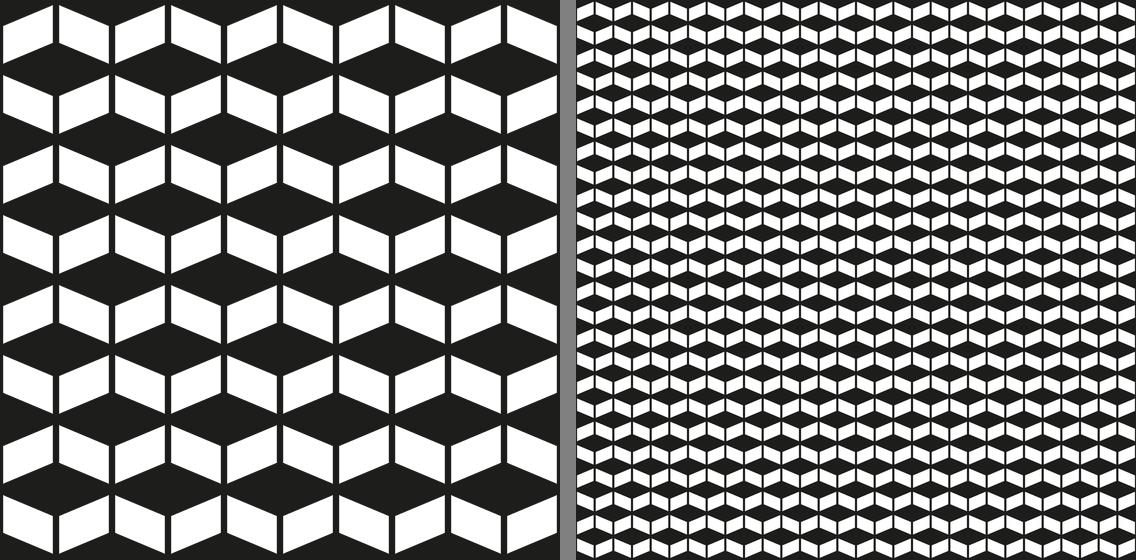
Left: one tile. Right: repeated 3 by 3.
A Shadertoy shader for this pattern:

```glsl
// Checkerboard of white slanted parallelograms on near-black, forming zigzag folded bands.

const vec2  REPEATS   = vec2(10.0, 8.0);      // whole cells across and down
const vec2  HALF_SIZE = vec2(0.0443, 0.0336); // half width, half side height
const float SLOPE     = 0.42;                 // rise of the slanted edges
const float LIFT      = 0.001;                // upward shift of all rows
const vec3  INK       = vec3(0.112, 0.112, 0.104);
const vec3  PAPER     = vec3(1.0);

// Signed distance to a parallelogram with vertical sides
float parallelogram(vec2 p, vec2 halfSize, float slope) {
    float side = abs(p.x) - halfSize.x;
    float slant = (abs(p.y - slope * p.x) - halfSize.y) * inversesqrt(1.0 + slope * slope);
    return max(side, slant);
}

// +1 or -1, alternating like a checkerboard
float checkerSign(vec2 cell) {
    return 2.0 * mod(cell.x + cell.y, 2.0) - 1.0;
}

// Coverage of a shape, smoothed over one pixel
float coverage(float dist, float pixel) {
    return clamp(0.5 - dist / pixel, 0.0, 1.0);
}

void mainImage(out vec4 fragColor, in vec2 fragCoord) {
    vec2 uv = fragCoord / iResolution.xy - vec2(0.0, LIFT);
    float pixel = 1.0 / min(iResolution.x, iResolution.y);

    // Cell number and position from the cell centre, in canvas units
    vec2 grid = uv * REPEATS;
    vec2 cell = floor(grid);
    vec2 local = (fract(grid) - 0.5) / REPEATS;

    // Neighbours lean opposite ways
    float dist = parallelogram(local, HALF_SIZE, SLOPE * checkerSign(cell));
    fragColor = vec4(mix(INK, PAPER, coverage(dist, pixel)), 1.0);
}
```
